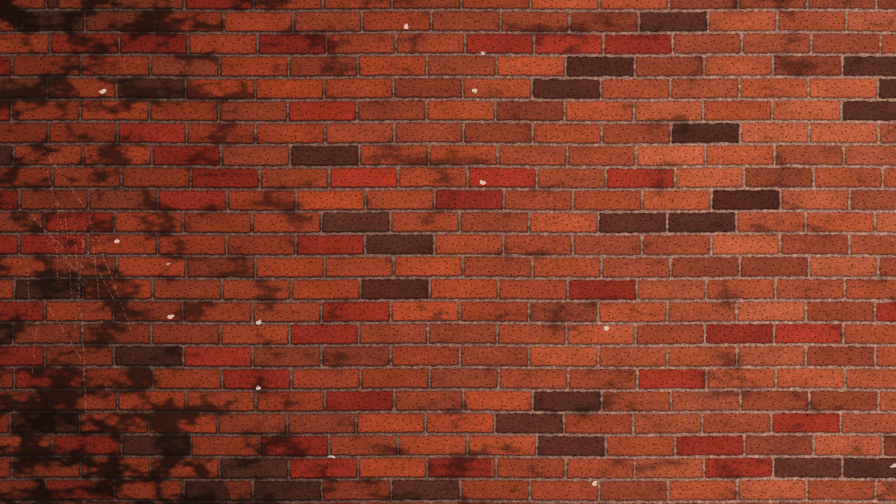
A WebGL 2 fragment shader for this texture:

```glsl
#version 300 es
precision highp float;
// Weathered red brick wall in running bond, sooty at the left and paler at the right.

uniform vec2 u_resolution;
out vec4 outColor;

// Sizes are fractions of the canvas height.
const vec2 BRICK = vec2(0.1373, 0.0443);    // brick pitch
const vec2 JOINT = vec2(0.0028, 0.0033);    // half joint widths
const float TOP_OFFSET = 0.54;              // part of a course cut off at the top
const float ODD_SHIFT = 0.21;
const float EVEN_SHIFT = 0.70;
const float SHIFT_JITTER = 0.14;
const float CORNER = 0.003;
const float ROUGHNESS = 0.0035;
const int SCRATCHES = 16;

const vec3 CLAY = vec3(0.66, 0.255, 0.14);
const vec3 PALE_CLAY = vec3(0.71, 0.355, 0.235);
const vec3 DULL_CLAY = vec3(0.49, 0.23, 0.15);
const vec3 CRIMSON = vec3(0.60, 0.17, 0.12);
const vec3 BURNT = vec3(0.30, 0.17, 0.13);
const vec3 SOOT = vec3(0.14, 0.075, 0.06);
const vec3 MORTAR = vec3(0.47, 0.32, 0.26);
const vec3 PALE_MORTAR = vec3(0.74, 0.54, 0.45);
const vec3 PAINT = vec3(0.90, 0.82, 0.76);

float hash(vec2 p) {
    p = fract(p * vec2(0.1031, 0.1137));
    p += dot(p, p.yx + 33.33);
    return fract((p.x + p.y) * p.x * 17.0 + p.y * 5.0);
}

vec2 hash2(vec2 p) {
    return vec2(hash(p + 11.0), hash(p.yx + 47.0));
}

// Distance to the nearest scattered point
float cells(vec2 p) {
    vec2 base = floor(p);
    float nearest = 4.0;
    for (int y = -1; y <= 1; y++)
        for (int x = -1; x <= 1; x++) {
            vec2 cell = base + vec2(x, y);
            vec2 delta = cell + hash2(cell) - p;
            nearest = min(nearest, dot(delta, delta));
        }
    return sqrt(nearest);
}

float layeredCells(vec2 p) {
    return cells(p) * 0.5 + cells(p * 2.3 + 7.1) * 0.3 + cells(p * 5.1 + 3.7) * 0.2;
}

float roundedBox(vec2 p, vec2 halfSize, float radius) {
    vec2 q = abs(p) - halfSize + radius;
    return length(max(q, 0.0)) + min(max(q.x, q.y), 0.0) - radius;
}

float segment(vec2 p, vec2 a, vec2 b) {
    vec2 ab = b - a;
    return length(p - a - ab * clamp(dot(p - a, ab) / dot(ab, ab), 0.0, 1.0));
}

void main() {
    vec2 p = gl_FragCoord.xy / u_resolution.y;
    float aa = 0.75 / u_resolution.y;
    float across = gl_FragCoord.x / u_resolution.x;

    // Broad light and grime
    float sun = smoothstep(0.25, 0.9, across);
    float gloom = 0.75 * (1.0 - smoothstep(0.0, 0.5, across));
    gloom += 0.45 * (1.0 - smoothstep(0.0, 0.35, p.y)) * (1.0 - smoothstep(0.3, 0.85, across));
    gloom += 0.25 * smoothstep(0.8, 1.0, p.y) * (1.0 - 0.6 * sun);
    gloom = min(gloom, 1.0);
    float grain = cells(p * 170.0);
    float pits = cells(p * vec2(70.0, 95.0));
    float stain = layeredCells(p * vec2(9.0, 16.0));

    // Courses counted from the top, every other one shifted
    float v = (1.0 - p.y + 0.001 * sin(p.x * 9.0)) / BRICK.y + TOP_OFFSET;
    float row = floor(v);
    float shift = mod(row, 2.0) > 0.5 ? ODD_SHIFT : EVEN_SHIFT;
    float u = p.x / BRICK.x - shift + (hash(vec2(row, 5.0)) - 0.5) * SHIFT_JITTER;
    vec2 id = vec2(floor(u), row) + 20.0;
    vec2 local = (fract(vec2(u, v)) - 0.5) * BRICK;
    float d = roundedBox(local, 0.5 * BRICK - JOINT, CORNER) + (pits - 0.45) * ROUGHNESS;

    // Each brick has its own firing
    vec3 brick = mix(CLAY, PALE_CLAY, sun * (0.55 + 0.45 * hash(id + 3.0)));
    brick = mix(brick, DULL_CLAY, 0.75 * pow(hash(id + 61.0), 2.0));
    brick = mix(brick, CRIMSON, 0.75 * step(0.84 + 0.08 * sun, hash(id + 29.0)));
    brick = mix(brick, BURNT, 0.85 * step(0.94 - 0.10 * gloom, hash(id + 83.0)));
    brick *= 0.9 + 0.2 * hash(id + 17.0);
    brick *= 1.0 + 0.22 * (grain - 0.45) - 0.3 * (stain - 0.42);
    brick *= 1.0 - 0.3 * (1.0 - smoothstep(0.08, 0.2, pits));

    // Joints, with shadow along the brick edges
    vec3 mortar = mix(MORTAR, PALE_MORTAR, 0.25 + 0.65 * sun) * (0.78 + 0.45 * grain);
    vec3 color = mix(mortar, brick, smoothstep(aa, -aa, d));
    float underside = smoothstep(-0.01, 0.015, local.y);
    color *= 1.0 - (0.2 + 0.3 * underside) * (1.0 - 0.4 * sun) * exp(-pow(d / 0.0022, 2.0));

    // Soot in blotches, some held by single bricks
    float sootLevel = stain + 0.22 * gloom + 0.13 * (hash(id + 41.0) - 0.5);
    float soot = smoothstep(0.55, 0.78, sootLevel) * (0.35 + 0.5 * gloom);
    color = mix(color, SOOT, soot);
    color *= 1.0 - 0.32 * gloom;

    // Fine scratches sweeping down the left side
    float scratch = 0.0;
    for (int i = 0; i < SCRATCHES; i++) {
        vec2 seed = hash2(vec2(i, 9));
        vec2 start = vec2(0.05 + 0.15 * seed.x, 0.25 + 0.5 * seed.y);
        vec2 end = start + vec2(0.13 * hash(vec2(i, 23)) - 0.02, -0.08 - 0.16 * seed.x);
        scratch += 1.0 - smoothstep(0.0003, 0.0005 + 1.5 * aa, segment(p, start, end));
    }
    color = mix(color, PALE_MORTAR, 0.3 * min(scratch, 1.0) * smoothstep(0.2, 0.6, grain));

    // Sparse paint chips
    vec2 chipCell = floor(p * 7.0);
    vec2 chipAt = (chipCell + 0.25 + 0.5 * hash2(chipCell + 31.0)) / 7.0;
    float chip = length((p - chipAt) * vec2(0.8, 1.2)) + (pits - 0.4) * 0.009 - 0.0045;
    float chipped = step(0.84, hash(chipCell + 71.0));
    color = mix(color, PAINT, 0.85 * chipped * smoothstep(aa, -aa, chip));

    outColor = vec4(color, 1.0);
}
```
